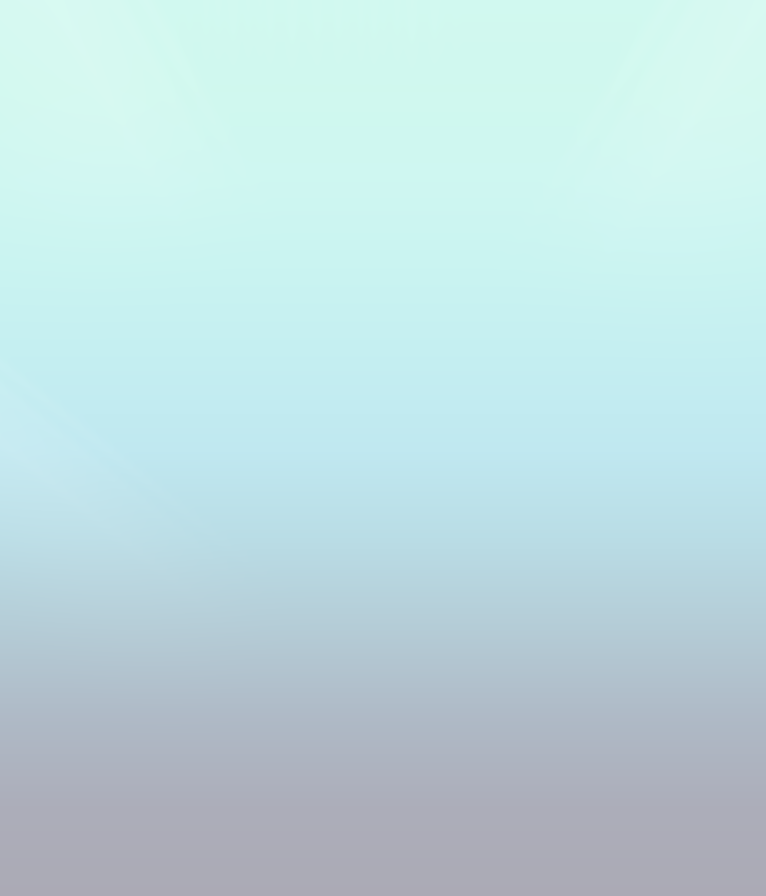
A Shadertoy shader for this background:

```glsl
// A calm pastel sky falling from mint through pale blue to mauve grey,
// crossed by three faint sheets of light with fine bright edges.
// Vertical colour stops are blended first; soft beams are laid over them.

#define ASPECT 0.856          // layout width in units of canvas height
#define SHEET_LIGHT 0.13      // strength of the broad glow in a beam
#define EDGE_LIGHT 0.07       // strength of the fine lines in a beam
#define SHEET_REACH 0.32      // how far a sheet spreads from its edge
#define CURTAIN_LIGHT 0.07    // strength of the vertical streaks
#define CURTAIN_DEPTH 0.11    // how far the streaks hang from the top

const int STOPS = 11;
const vec3 SKY[STOPS] = vec3[STOPS](
    vec3(0.820, 0.975, 0.940), vec3(0.815, 0.973, 0.935),
    vec3(0.810, 0.967, 0.945), vec3(0.790, 0.955, 0.945),
    vec3(0.770, 0.935, 0.945), vec3(0.752, 0.910, 0.942),
    vec3(0.726, 0.865, 0.900), vec3(0.707, 0.800, 0.840),
    vec3(0.685, 0.728, 0.777), vec3(0.674, 0.680, 0.727),
    vec3(0.671, 0.667, 0.710));

// Evenly spaced stops, from the top (0) to the bottom (1)
vec3 skyColour(float depth) {
    float s = clamp(depth, 0.0, 1.0) * float(STOPS - 1);
    int i = min(int(s), STOPS - 2);
    return mix(SKY[i], SKY[i + 1], s - float(i));
}

float slope(float cell) {
    return fract(sin(cell * 127.1) * 437.58) * 2.0 - 1.0;
}

// One-dimensional gradient noise
float gradientNoise(float x) {
    float cell = floor(x), f = x - cell;
    float blend = f * f * f * (f * (f * 6.0 - 15.0) + 10.0);
    return mix(slope(cell) * f, slope(cell + 1.0) * (f - 1.0), blend);
}

// Sheet of light on one side of the line from start to end.
// Side is +1 or -1; spread scales the gaps between the fine lines.
float beam(vec2 p, vec2 start, vec2 end, float side, float spread) {
    vec2 axis = end - start;
    vec2 dir = normalize(axis);
    vec2 rel = p - start;
    float along = dot(rel, dir) / length(axis);
    float inside = side * dot(rel, vec2(-dir.y, dir.x)) / spread;
    float fade = 1.0 - smoothstep(0.1, 1.05, along);

    float sheet = smoothstep(-0.012, 0.07, inside)
                * (1.0 - smoothstep(0.08, SHEET_REACH, inside));
    float lines = 0.0;
    for (int i = 0; i < 3; i++) {
        float n = float(i);
        float offset = 0.011 * n + 0.017 * n * n;
        float d = (inside - offset) / 0.009;
        lines += exp(-d * d) / (1.0 + 0.6 * n);
    }
    return fade * (SHEET_LIGHT * sheet + EDGE_LIGHT * lines);
}

// Thin vertical streaks hanging from the top, left of centre
float curtain(vec2 p) {
    float span = smoothstep(0.18, 0.22, p.x) * (1.0 - smoothstep(0.49, 0.52, p.x));
    float streak = max(gradientNoise(p.x * 75.0) + 0.12, 0.0);
    return CURTAIN_LIGHT * span * streak * (1.0 - smoothstep(0.0, CURTAIN_DEPTH, p.y));
}

void mainImage(out vec4 fragColor, in vec2 fragCoord) {
    vec2 uv = fragCoord / iResolution.xy;
    vec2 p = vec2(uv.x * ASPECT, 1.0 - uv.y);   // y grows downward

    // Upper left, upper right and lower left beams
    float light = beam(p, vec2(0.163, 0.0), vec2(0.313, 0.267), 1.0, 1.0)
                + beam(p, vec2(0.749, 0.0), vec2(0.553, 0.3125), -1.0, 1.0)
                + 0.8 * beam(p, vec2(0.0, 0.406), vec2(0.339, 0.677), 1.0, 0.75)
                + curtain(p);

    vec3 colour = mix(skyColour(p.y), vec3(1.0), light);
    fragColor = vec4(colour, 1.0);
}
```
